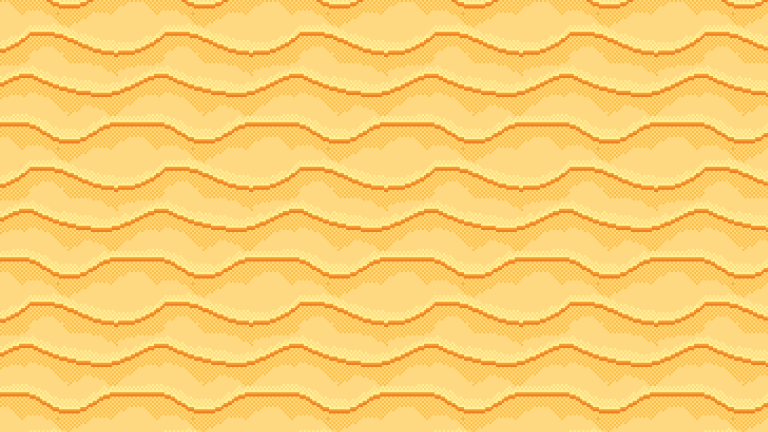
Reproduce this pattern procedurally as a Shadertoy shader.

```glsl
// Dithered pixel-art sand: three wind-blown ripple crests in a repeating square tile.

const float TILE = 64.0; // cells along each side of a tile

// Ripple centre line, in cells below the tile top; t runs 0..1 across the tile.
float rippleLine(int row, float t) {
    float s = 0.22 + fract(t - 0.22); // starts at the crest
    if (row == 0) { // flat crest, long lee slope, quick rise
        float rise = clamp((s - 0.88) / 0.36, 0.0, 1.0);
        float fall = s < 0.25 ? 0.0 : smoothstep(0.32, 0.85, s);
        return 15.8 + 9.7 * (fall - rise * rise);
    }
    if (row == 1) { // sharp crest
        float left = 1.0 - clamp((s - 0.22) / 0.56, 0.0, 1.0);
        return 35.6 + 9.2 * (1.0 - left * left - smoothstep(0.785, 1.22, s));
    }
    // broad crest with a narrow trough
    float d = abs(fract(t - 0.015) - 0.5);
    return 58.6 + 6.4 * (1.0 - smoothstep(0.05, 0.32, d)) + 2.0 - 4.0 * d;
}

vec3 sandCell(vec2 cell) {
    vec3 color = vec3(1.0, 0.85, 0.51);
    bool checker = mod(cell.x + cell.y, 2.0) < 0.5;
    float t = fract((cell.x + 0.5) / TILE);

    // One small fleck per tile
    if (mod(cell, TILE) == vec2(27.0, 6.0)) color = vec3(0.89, 0.72, 0.38);

    for (int row = 0; row < 3; row++) {
        float phase = float(row);
        float top = floor(rippleLine(row, t) - 0.5);
        float below = mod(cell.y - top + 12.0, TILE) - 12.0;

        // Scalloped shadow below, dithered glow above
        float scallop = abs(sin(3.14159 * (3.0 * t - 0.56 + 0.03 * phase)));
        float shadow = 12.0 - 5.0 * scallop + sin(6.28318 * (2.0 * t + 0.37 * phase));
        float glow = 4.5 + 0.8 * sin(6.28318 * (t + 0.5) + phase);

        if (below >= 2.0 && below < shadow && checker) color = vec3(0.99, 0.75, 0.27);
        if (below < 0.0 && below >= -glow && (checker || below > -1.5))
            color = vec3(1.0, 0.94, 0.58);

        // Two-tone crest line
        if (below == 0.0) color = vec3(0.96, 0.62, 0.19);
        if (below == 1.0) color = vec3(0.93, 0.50, 0.15);
    }
    return color;
}

void mainImage(out vec4 fragColor, in vec2 fragCoord) {
    // Box-filtered samples soften the cell edges
    vec3 sum = vec3(0.0);
    for (int j = 0; j < 4; j++) {
        for (int i = 0; i < 4; i++) {
            vec2 p = fragCoord + (vec2(i, j) - 1.5) / 4.0;
            p.y = iResolution.y - p.y;
            sum += sandCell(floor(p / iResolution.y * 3.2 * TILE));
        }
    }
    fragColor = vec4(sum / 16.0, 1.0);
}
```
